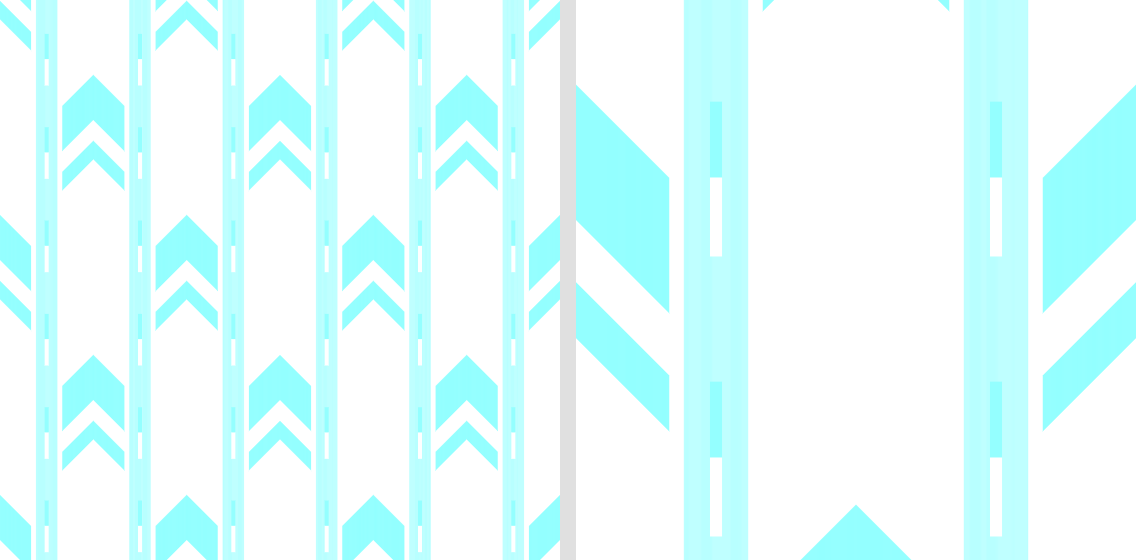
Left, the full canvas; right, a detail of the centre.
Reproduce this pattern procedurally as a WebGL 1 fragment shader.

```glsl
precision highp float;

uniform vec2 u_resolution;

// Lengths are in lane widths
#define LANES 6.0
#define ARROW_PERIOD 3.0
#define ARROW_APEX 0.802
#define ARROW_HALF_WIDTH 0.333
#define ARROW_THICK 0.484
#define ARROW_THIN 0.2
#define ARROW_GAP 0.706
#define ROAD_HALF_WIDTH 0.115
#define DASH_HALF_WIDTH 0.0215
#define STREAKS_PER_LANE 48.0
#define ARROW_RED 0.58
#define ROAD_RED vec2(0.72, 0.75)

float hash(float n) {
    n = fract(n * 0.1031);
    n *= n + 33.33;
    return fract(n * (n + n));
}

// Vertical streaks that wrap around the canvas width
float streaks(float x) {
    float total = LANES * STREAKS_PER_LANE;
    float s = x * STREAKS_PER_LANE;
    float cell = floor(s);
    float a = hash(mod(cell, total) + 1.0);
    float b = hash(mod(cell + 1.0, total) + 1.0);
    return mix(a, b, smoothstep(0.0, 1.0, fract(s)));
}

float coverage(float dist, float pixel) {
    return clamp(0.5 - dist / pixel, 0.0, 1.0);
}

float boxDistance(vec2 p, vec2 halfSize) {
    vec2 d = abs(p) - halfSize;
    return max(d.x, d.y);
}

// Upward chevron with its apex at the origin, y pointing down
float chevronDistance(vec2 p, float thickness) {
    float slant = p.y - abs(p.x) - 0.5 * thickness;
    float band = (abs(slant) - 0.5 * thickness) * 0.7071;
    return max(band, abs(p.x) - ARROW_HALF_WIDTH);
}

void main() {
    vec2 uv = gl_FragCoord.xy / u_resolution;
    vec2 p = vec2(uv.x, 1.0 - uv.y) * LANES;
    float pixel = LANES / min(u_resolution.x, u_resolution.y);
    float streak = streaks(p.x);
    float red = 1.0;

    // Arrow pairs, every other lane shifted by half a period
    float lane = floor(p.x + 0.5);
    float drop = p.y - ARROW_APEX - 0.5 * ARROW_PERIOD * (1.0 - mod(lane, 2.0));
    vec2 arrow = vec2(p.x - lane, mod(drop + 0.5, ARROW_PERIOD) - 0.5);
    float arrows = min(chevronDistance(arrow, ARROW_THICK),
                       chevronDistance(arrow - vec2(0.0, ARROW_GAP), ARROW_THIN));
    float arrowRed = ARROW_RED + 0.012 * (streak - 0.5);
    red = mix(red, arrowRed, coverage(arrows, pixel));

    // Streaked roads between the lanes
    vec2 road = fract(p) - vec2(0.5, 0.0);
    float roadRed = mix(ROAD_RED.x, ROAD_RED.y, smoothstep(0.35, 0.65, streak));
    red = mix(red, roadRed, coverage(abs(road.x) - ROAD_HALF_WIDTH, pixel));

    // Dark dash followed by a white dash
    float darkDash = boxDistance(road - vec2(0.0, 0.499), vec2(DASH_HALF_WIDTH, 0.136));
    float whiteDash = boxDistance(road - vec2(0.0, 0.775), vec2(DASH_HALF_WIDTH, 0.141));
    red = mix(red, ARROW_RED, coverage(darkDash, pixel));
    red = mix(red, 1.0, coverage(whiteDash, pixel));

    gl_FragColor = vec4(red, 1.0, 1.0, 1.0);
}
```
